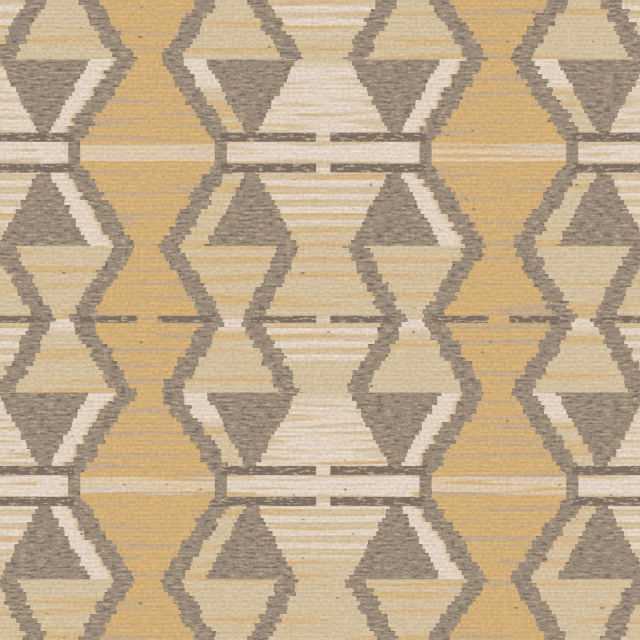
Write a Shadertoy shader that draws this pattern.

```glsl
// Flat-woven wool rug: gold hourglasses, cream hexagons and grey heathered outlines.

// Layout, in canvas heights
const vec2  PERIOD     = vec2(0.549, 0.5208);
const vec2  ORIGIN     = vec2(0.2305, 0.7615); // hourglass axis, middle of the barred band
const float KNEE       = 0.1458;               // height at which the zigzags turn
const float GOLD_WAIST = 0.0352;
const float GOLD_BAND  = 0.1146;
const float GOLD_DASH  = 0.1055;
const float HEX_AXIS   = 0.1620;
const float HEX_KNEE   = 0.2240;
const float LINE_HALF  = 0.0165;
const float TRI_TIP    = 0.0300;
const float TRI_HALF   = 0.0716;
const float BAR_Y      = 0.0241;
const float BAR_HALF   = 0.0072;
const float DASH_HALF  = 0.0056;
const float ROW        = 0.0068;               // height of a stepped weft row
const float JITTER     = 0.0100;               // sideways raggedness of the rows
const float STRIPE     = 0.0210;               // pitch of the pale stripes

// Yarn colours
const vec3 GOLD  = vec3(0.825, 0.685, 0.470);
const vec3 ROSE  = vec3(0.760, 0.660, 0.550);
const vec3 CREAM = vec3(0.825, 0.750, 0.625);
const vec3 WHITE = vec3(0.885, 0.830, 0.775);
const vec3 GREY  = vec3(0.605, 0.545, 0.480);
const vec3 DARK  = vec3(0.400, 0.345, 0.310);

float hash(vec2 p) {
    vec3 q = fract(p.xyx * vec3(0.1031, 0.1030, 0.0973));
    q += dot(q, q.yzx + 33.33);
    return fract((q.x + q.y) * q.z);
}

float corner(vec2 i, vec2 f) {
    float a = 6.2832 * hash(i);
    return dot(vec2(cos(a), sin(a)), f);
}

// Gradient noise, roughly -0.7 to 0.7
float noise(vec2 p) {
    vec2 i = floor(p), f = p - i, e = vec2(1.0, 0.0);
    vec2 u = f * f * (3.0 - 2.0 * f);
    return mix(mix(corner(i, f), corner(i + e, f - e), u.x),
               mix(corner(i + e.yx, f - e.yx), corner(i + 1.0, f - 1.0), u.x), u.y);
}

// Coverage of the negative side of a signed distance
float inside(float dist) {
    float aa = 0.8 / iResolution.y;
    return 1.0 - smoothstep(-aa, aa, dist);
}

float slab(float x, float lo, float hi) {
    return inside(max(lo - x, x - hi));
}

void mainImage(out vec4 fragColor, in vec2 fragCoord) {
    vec2 p = fragCoord / iResolution.y;

    // Fold into one mirrored quarter of the repeat
    vec2 cell = round((p - ORIGIN) / PERIOD);
    vec2 c = p - ORIGIN - cell * PERIOD;
    float side = sign(c.x), x = abs(c.x), y = abs(c.y);

    // Step the slanted edges by weft row, with a ragged shift per row
    float row = floor(p.y / ROW);
    float rowY = (row + 0.5) * ROW - ORIGIN.y;
    rowY = abs(rowY - PERIOD.y * round(rowY / PERIOD.y));
    float lane = cell.x * 2.0 + step(0.0, side) + 40.0;
    float jitA = (hash(vec2(row, lane)) - 0.5) * JITTER;
    float jitB = (hash(vec2(row, lane + 31.0)) - 0.5) * JITTER;

    // Edges of the hourglass, triangle and cream column
    float lower = clamp((rowY - BAR_Y) / (KNEE - BAR_Y), 0.0, 1.0);
    float upper = clamp((rowY - KNEE) / (0.5 * PERIOD.y - KNEE), 0.0, 1.0);
    float goldEdge = mix(mix(GOLD_BAND, GOLD_WAIST, lower), GOLD_DASH, upper);
    goldEdge += jitA * smoothstep(BAR_Y, BAR_Y + 0.01, y);
    float triHalf = mix(0.008, TRI_HALF, clamp((rowY - TRI_TIP) / (KNEE - TRI_TIP), 0.0, 1.0));
    float hexEdge = mix(HEX_KNEE, HEX_AXIS, upper) + jitB;
    float columnEdge = y < KNEE ? HEX_AXIS + triHalf + jitB : hexEdge;
    float inGold = inside(x - goldEdge);
    float inColumn = inside(columnEdge - x);

    // Long weft streaks
    float streak = noise(vec2(p.x * 4.0, p.y * 85.0));
    float wisp = noise(vec2(p.x * 9.0 + 40.0, p.y * 150.0));
    float stripe = smoothstep(-0.3, 0.5, cos(6.2832 * p.y / STRIPE) + wisp);
    float nearDash = smoothstep(0.175, 0.205, y) * step(0.0, c.y);

    // Cream ground, pale column stripes and pale strips beside the triangles
    vec3 ground = mix(CREAM, GOLD, 0.65 * smoothstep(0.02, 0.35, streak));
    float pale = c.y > 0.0 ? smoothstep(0.150, 0.125, y) * smoothstep(-0.3, 0.1, wisp) + nearDash * stripe
                           : smoothstep(0.125, 0.100, y) * stripe;
    float strip = side < 0.0 ? smoothstep(0.0, 0.008, x - goldEdge - LINE_HALF)
                             : smoothstep(0.090, 0.110, y) * step(0.0, c.y);
    strip = y < KNEE ? strip : smoothstep(0.235, 0.250, y) * step(0.0, c.y);
    ground = mix(ground, WHITE, 0.9 * mix(strip, pale, inColumn));

    // Gold hourglass with rosy streaks
    vec3 gold = mix(GOLD, ROSE, 0.85 * smoothstep(0.0, 0.38, streak + 0.4 * wisp));
    vec3 col = mix(ground, gold, inGold);

    // White band between the bars, fainter across the gold
    float band = slab(y, -1.0, 0.013 + 0.004 * wisp);
    col = mix(col, WHITE, band * mix(0.9, 0.65, inGold) * smoothstep(-0.35, 0.05, wisp + 0.1));

    // Grey outlines, triangles, bars and dashes
    float halfX = 0.5 * PERIOD.x, halfY = 0.5 * PERIOD.y;
    float lineHalf = mix(0.0095, LINE_HALF, smoothstep(BAR_Y - 0.006, BAR_Y, y));
    float grey = inside(abs(x - goldEdge) - lineHalf);
    grey = max(grey, inside(abs(x - hexEdge) - LINE_HALF) * slab(y, KNEE, 1.0));
    grey = max(grey, inside(abs(x - HEX_AXIS - 0.6 * jitB) - triHalf) * slab(y, TRI_TIP, KNEE));
    float bars = inside(abs(y - BAR_Y) - BAR_HALF) * slab(x, GOLD_BAND, halfX - 0.011);
    float dashes = inside(halfY - y - DASH_HALF)
                 * max(slab(x, 0.016, GOLD_DASH), slab(x, HEX_AXIS, halfX - 0.011));
    grey = max(grey, max(bars, dashes));
    float heather = noise(p * vec2(70.0, 260.0)) + 0.6 * noise(p * vec2(190.0, 330.0));
    vec3 wool = mix(GREY, DARK, 0.55 * smoothstep(0.05, 0.60, heather + 0.5 * max(bars, dashes)));
    wool = mix(wool, CREAM, 0.45 * smoothstep(0.05, 0.60, -heather));
    col = mix(col, wool, grey);

    // Weave grain and scattered dark flecks
    float grain = noise(p * vec2(210.0, 240.0)) + 0.5 * noise(p * vec2(60.0, 300.0) + 9.0);
    col *= 1.0 + 0.09 * grain + 0.02 * sin(6.2832 * p.y / ROW);
    col = mix(col, DARK, 0.5 * smoothstep(0.50, 0.62, noise(p * vec2(75.0, 130.0) + 70.0)));
    fragColor = vec4(clamp(col, 0.0, 1.0), 1.0);
}
```
